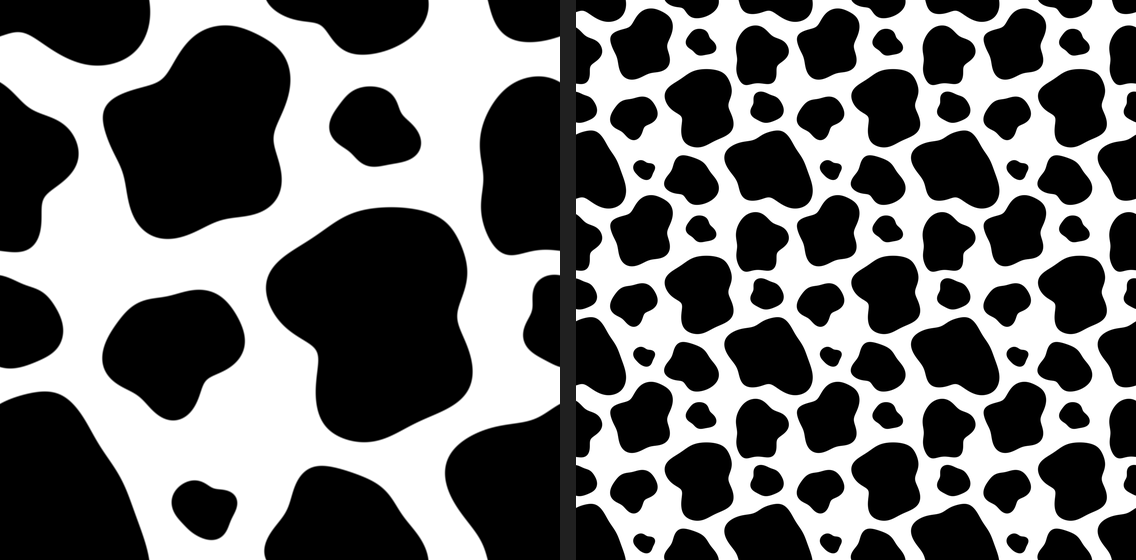
Left: one tile. Right: repeated 3 by 3.
This pattern is drawn by a Shadertoy shader. Its source:

```glsl
// Cowhide: smooth, lobed black spots of mixed size on white, tiling in both directions.

const vec3  SPOT_COLOR = vec3(0.0);
const vec3  HIDE_COLOR = vec3(1.0);
const vec2  ORIGIN     = vec2(0.83, 0.089);  // tile borders cross spots squarely
const int   GRID       = 3;       // spots per side of the tile
const float R_MIN      = 0.056;   // mean radius of the smallest spot
const float R_MAX      = 0.21;    // mean radius of the largest spot
const float LOBE_DEPTH = 0.185;   // waviness of the outlines
const float JITTER     = 0.03;    // random shift of the centres
const float HALF_GAP   = 0.022;   // half of the narrowest white channel
const float ROUNDING   = 0.012;   // softness of corners beside channels
const float EDGE       = 0.0037;  // width of the smoothed outline
const float TAU        = 6.2831853;

float hash(vec2 p) {
    return fract(sin(dot(p, vec2(127.1, 311.7))) * 43758.5453);
}

// Mean radius of a spot; the ranking spreads large and small spots evenly.
float spotRadius(ivec2 cell) {
    cell = (cell + GRID) % GRID;
    int count = GRID * GRID;
    int rank = ((GRID + 1) * (cell.x + GRID * cell.y)) % count;
    return mix(R_MIN, R_MAX, float(rank) / float(count - 1));
}

// Cell centre, pushed away from its larger neighbours and jittered.
vec2 spotCenter(ivec2 cell) {
    ivec2 dx = ivec2(1, 0), dy = ivec2(0, 1);
    vec2 push = vec2(spotRadius(cell - dx) - spotRadius(cell + dx),
                     spotRadius(cell - dy) - spotRadius(cell + dy));
    vec2 id = vec2(cell);
    vec2 jitter = vec2(hash(id + 3.7), hash(id + 8.3)) - 0.5;
    return (id + 0.5 + push) / float(GRID) + JITTER * jitter;
}

// Approximate distance to one spot, whose outline is a sum of angular waves.
float lobedSpot(vec2 p, ivec2 cell) {
    vec2 q = p - spotCenter(cell);
    q -= floor(q + 0.5);                        // nearest wrapped copy
    float radius = spotRadius(cell);
    float angle = atan(q.y, q.x + 1e-6);
    float wave = 0.0;
    for (int n = 2; n <= 5; n++) {
        float f = float(n);
        float phase = TAU * hash(vec2(cell) + 5.3 * f);
        float damping = pow(radius / R_MAX, (f - 2.0) / 4.0);
        wave += damping * cos(f * angle + phase) / sqrt(f);
    }
    return length(q) - radius * (1.0 + LOBE_DEPTH * wave);
}

// Nearest spot, trimmed so that a rounded channel separates it from the rest.
float hideDistance(vec2 p) {
    float dist[GRID * GRID];
    float nearest = 1e3;
    for (int i = 0; i < GRID * GRID; i++) {
        dist[i] = lobedSpot(p, ivec2(i % GRID, i / GRID));
        nearest = min(nearest, dist[i]);
    }
    float sum = exp(nearest / ROUNDING) - exp(HALF_GAP / ROUNDING);  // omit itself
    for (int i = 0; i < GRID * GRID; i++) {
        sum += exp((0.5 * (nearest - dist[i]) + HALF_GAP) / ROUNDING);
    }
    return ROUNDING * log(max(sum, 1e-5));
}

void mainImage(out vec4 fragColor, in vec2 fragCoord) {
    vec2 uv = fragCoord / iResolution.xy;
    float d = hideDistance(fract(uv + ORIGIN));

    // Divide by the slope to keep the outline equally sharp everywhere.
    float pixel = 1.0 / iResolution.y;
    float slope = length(vec2(dFdx(d), dFdy(d))) / pixel;
    float width = 0.5 * max(EDGE, 1.5 * pixel);
    float hide = smoothstep(-width, width, d / max(slope, 0.3));

    fragColor = vec4(mix(SPOT_COLOR, HIDE_COLOR, hide), 1.0);
}
```
